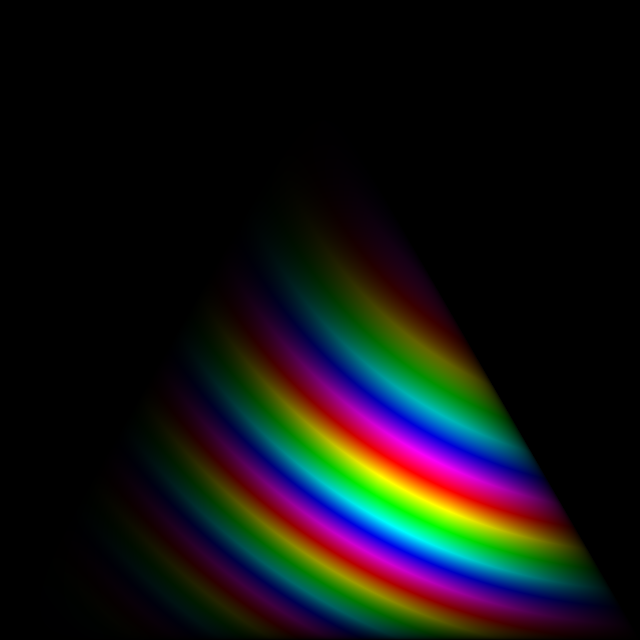
This background is drawn by a Shadertoy shader. Its source:

```glsl
vec3 spectrum(float hue) {
    vec3 ramp = abs(fract(hue + vec3(0.0, 2.0, 1.0) / 3.0) * 6.0 - 3.0) - 1.0;
    return clamp(ramp, 0.0, 1.0);
}

// Weights of the left, right and top corners of an equilateral triangle
vec3 triangleWeights(vec2 p) {
    float top = p.y / 0.8660254;
    float right = p.x - 0.5 * top;
    return vec3(1.0 - right - top, right, top);
}

void mainImage(out vec4 fragColor, in vec2 fragCoord) {
    vec2 uv = fragCoord / iResolution.xy;

    // Rainbow rings, evenly spaced in squared radius
    vec2 fromCenter = uv - vec2(1.029, 0.974);
    float hue = (dot(fromCenter, fromCenter) - 0.654) * 3.295;

    // Soft triangular window, fading to black at each side
    vec3 weights = max(triangleWeights(uv), 0.0);
    vec3 fade = pow(weights, vec3(0.55, 0.7, 0.55));
    float window = fade.x * fade.y * fade.z;

    // Glow concentrated toward the lower right
    vec2 fromGlow = uv - vec2(0.703, 0.212);
    float glow = exp(-10.0 * dot(fromGlow, fromGlow));

    float brightness = min(8.3 * window * glow, 1.0);
    fragColor = vec4(spectrum(hue) * brightness, 1.0);
}
```
